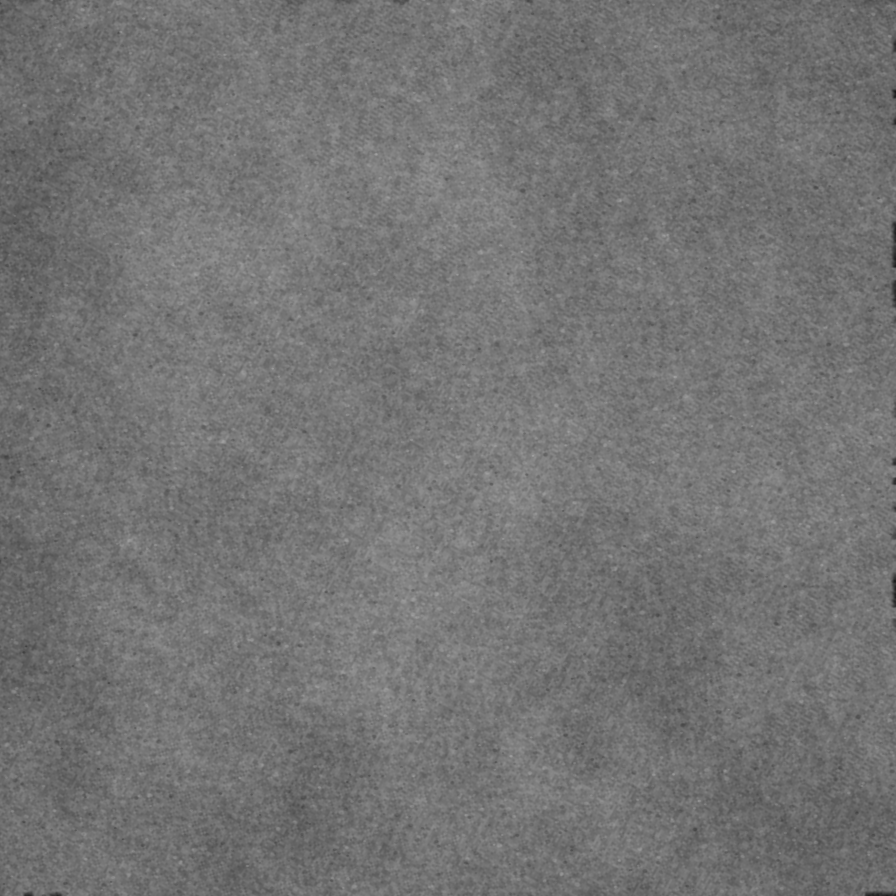
This texture is drawn by a three.js fragment shader. Its source:

```glsl
// Draws a worn grey felt-like surface: soft clouds, fine grain, small specks and frayed edges.
varying vec2 vUv;

const vec3 BASE_COLOR = vec3(0.463);
const float CLOUD_SCALE = 4.0;
const float CLOUD_GAIN = 0.78;
const float CLOUD_CONTRAST = 0.034;
const float FINE_SCALE = 390.0;
const float FINE_CONTRAST = 0.052;
const float COARSE_SCALE = 190.0;
const float COARSE_CONTRAST = 0.032;
const vec2 WEAVE_SCALE = vec2(45.0, 330.0);
const float WEAVE_CONTRAST = 0.014;
const float SPECK_CELLS = 105.0;
const float SPECK_SHARE = 0.5;
const float SPECK_CONTRAST = 0.085;
const float EDGE_SHADE = 0.025;
const float FRAY_DEPTH = 0.007;
const float FRAY_CONTRAST = 0.28;

float hash(vec2 p) {
  return fract(sin(dot(p, vec2(127.1, 311.7))) * 43758.5453);
}

// Smooth value noise from -1 to 1
float noise(vec2 p) {
  vec2 cell = floor(p);
  vec2 f = fract(p);
  f = f * f * (3.0 - 2.0 * f);
  float low = mix(hash(cell), hash(cell + vec2(1.0, 0.0)), f.x);
  float high = mix(hash(cell + vec2(0.0, 1.0)), hash(cell + 1.0), f.x);
  return 2.0 * mix(low, high, f.y) - 1.0;
}

vec2 rotate(vec2 p, float angle) {
  float c = cos(angle);
  float s = sin(angle);
  return vec2(c * p.x - s * p.y, s * p.x + c * p.y);
}

// Broad stains that break up into small mottling
float clouds(vec2 p) {
  float sum = 0.0;
  float weight = 1.0;
  p *= CLOUD_SCALE;
  for (int i = 0; i < 5; i++) {
    sum += weight * noise(p);
    p = rotate(p, 0.6) * 2.03 + 17.3;
    weight *= CLOUD_GAIN;
  }
  return sum;
}

float grain(vec2 p) {
  float fine = noise(rotate(p, 0.5) * FINE_SCALE);
  float coarse = noise(rotate(p, 1.1) * COARSE_SCALE + 31.7);
  return FINE_CONTRAST * fine + COARSE_CONTRAST * coarse;
}

// Faint threads, mostly running across
float weave(vec2 p) {
  return noise(p * WEAVE_SCALE) + 0.6 * noise(p * WEAVE_SCALE.yx + 53.1);
}

// Scattered light and dark flecks, one at most per cell
float specks(vec2 p) {
  p *= SPECK_CELLS;
  vec2 home = floor(p);
  float sum = 0.0;
  for (int y = -1; y <= 1; y++) {
    for (int x = -1; x <= 1; x++) {
      vec2 cell = home + vec2(float(x), float(y));
      vec2 center = cell + vec2(hash(cell + 3.1), hash(cell + 7.7));
      float size = mix(0.18, 0.42, hash(cell + 11.3));
      float present = step(hash(cell + 19.9), SPECK_SHARE);
      float tone = hash(cell + 23.5) * 2.0 - 1.0;
      float dist = length((p - center) * vec2(0.85, 1.1));
      sum += present * tone * (1.0 - smoothstep(0.3 * size, size, dist));
    }
  }
  return sum;
}

// Dark ragged nicks along stretches of one border
float fray(float inward, float along, float seed) {
  float stretch = smoothstep(0.0, 0.5, noise(vec2(along * 5.0, seed)));
  float nick = smoothstep(0.0, 0.6, noise(vec2(along * 95.0, seed + 9.0)));
  return stretch * nick * (1.0 - smoothstep(0.0, FRAY_DEPTH, inward));
}

void main() {
  vec2 p = vUv;
  vec2 border = min(p, 1.0 - p);

  float tone = CLOUD_CONTRAST * clouds(p) + grain(p);
  tone += WEAVE_CONTRAST * weave(p) + SPECK_CONTRAST * specks(p);

  // Edges sink slightly, with the nicks cut into three sides
  tone -= EDGE_SHADE * (1.0 - smoothstep(0.0, 0.2, min(border.x, border.y)));
  float nicks = fray(1.0 - p.x, p.y, 2.0);
  nicks += fray(p.y, p.x, 5.0) + 0.5 * fray(1.0 - p.y, p.x, 8.0);
  tone -= FRAY_CONTRAST * nicks;

  gl_FragColor = vec4(clamp(BASE_COLOR + tone, 0.0, 1.0), 1.0);
}
```
